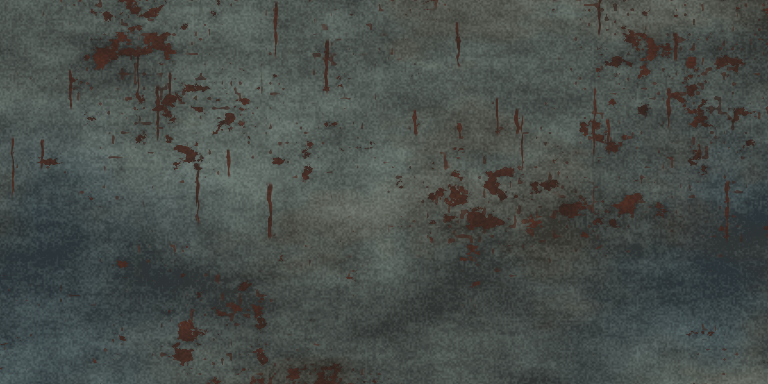
Give the GLSL for this texture, as a WebGL 1 fragment shader.

```glsl
precision highp float;
// Weathered blue-green painted metal with rust flakes, pits and vertical drips.

uniform vec2 u_resolution;

const vec3 PAINT_DARK = vec3(0.190, 0.205, 0.197);
const vec3 PAINT_LIGHT = vec3(0.402, 0.446, 0.422);
const vec3 BLUE_SHIFT = vec3(-0.022, 0.000, 0.024);
const vec3 WARM_SHIFT = vec3(0.016, -0.002, -0.014);
const vec3 RUST_DARK = vec3(0.185, 0.130, 0.112);
const vec3 RUST_LIGHT = vec3(0.325, 0.180, 0.135);
const float BASE_TONE = 0.55;
const float BAND_DEPTH = 0.28;
const float GRAIN_AMOUNT = 0.42;
const float GRAIN_SCALE = 215.0;
const float RUST_THRESHOLD = 0.265;
const float RUST_OPACITY = 0.88;
const int DRIP_COUNT = 28;

float hash(vec2 p) {
  vec3 q = fract(p.xyx * 0.1031);
  q += dot(q, q.yzx + 33.33);
  return fract((q.x + q.y) * q.z);
}

float noise(vec2 p) {
  vec2 cell = floor(p);
  vec2 f = fract(p);
  f = f * f * (3.0 - 2.0 * f);
  float low = mix(hash(cell), hash(cell + vec2(1.0, 0.0)), f.x);
  float high = mix(hash(cell + vec2(0.0, 1.0)), hash(cell + vec2(1.0, 1.0)), f.x);
  return mix(low, high, f.y);
}

// Layered noise centred on zero.
float fbm(vec2 p) {
  float sum = 0.0;
  float weight = 1.0;
  float total = 0.0;
  for (int i = 0; i < 5; i++) {
    sum += weight * (noise(p) - 0.5);
    total += weight;
    weight *= 0.6;
    p = p * 2.03 + vec2(17.3, 9.1);
  }
  return sum / total;
}

// Returns drip coverage in x and the stain around the drips in y.
vec2 drips(vec2 p, float aspect, float pixel) {
  float ragged = noise(p * vec2(150.0, 75.0) + 31.0);
  vec2 result = vec2(0.0);
  for (int i = 0; i < DRIP_COUNT; i++) {
    float id = float(i) + 1.0;
    float x = aspect * hash(vec2(id, 3.0));
    float top = mix(0.52, 1.04, hash(vec2(id, 11.0)));
    float size = hash(vec2(id, 23.0));
    float span = mix(0.04, 0.18, size);
    float along = (top - p.y) / span;
    float inside = smoothstep(-0.04, 0.04, along) * (1.0 - smoothstep(0.85, 1.0, along));
    float wander = 0.004 * (noise(vec2(p.y * 45.0, id * 7.0)) - 0.5);
    float dist = abs(p.x - x - wander);
    float halfWidth = mix(0.002, 0.0055, hash(vec2(id, 41.0)));
    halfWidth *= (1.15 - 0.6 * along) * (0.2 + 1.3 * ragged);
    float body = 1.0 - smoothstep(halfWidth - 0.4 * pixel, halfWidth + 0.6 * pixel, dist);
    result.x = max(result.x, body * inside);
    result.y = max(result.y, inside * exp(-dist * 45.0));
  }
  return result;
}

void main() {
  vec2 p = gl_FragCoord.xy / u_resolution.y;
  float pixel = 1.0 / u_resolution.y;
  float aspect = u_resolution.x / u_resolution.y;
  float side = abs(p.x / aspect - 0.5) * 2.0;

  // Broad clouds, a dark lower band and a paler centre.
  float cloud = fbm(p * vec2(1.7, 3.2) + vec2(4.7, 8.2));
  float mottling = fbm(p * vec2(8.0, 15.0) + 51.0);
  float edge = p.y + 0.35 * cloud - 0.1 * side;
  float band = smoothstep(0.0, 0.16, edge) * (1.0 - smoothstep(0.26, 0.52, edge));
  float centre = (1.0 - smoothstep(0.1, 0.9, side)) * smoothstep(0.25, 0.6, p.y);

  // Fine grain and faint brushed streaks.
  float grain = noise(p * GRAIN_SCALE + 7.0) - 0.5;
  float brushed = noise(p * vec2(7.0, 95.0) + 13.0) - 0.5;
  float runs = noise(p * vec2(75.0, 5.0) + 29.0) - 0.5;
  float tone = BASE_TONE + 0.95 * cloud + 0.8 * mottling + GRAIN_AMOUNT * grain;
  tone += 0.09 * brushed + 0.08 * runs + 0.11 * centre - BAND_DEPTH * band;

  // Rust gathers in clusters, mostly in the upper part.
  vec2 drip = drips(p, aspect, pixel);
  float cluster = fbm(p * vec2(3.2, 4.6) + vec2(23.0, 61.0));
  cluster += 0.05 * smoothstep(0.4, 0.9, p.y) - 0.02;
  float flake = fbm(p * vec2(25.0, 31.0) + 83.0);
  float score = flake + cluster + 0.09 * drip.y;
  float flakes = smoothstep(RUST_THRESHOLD - 0.02, RUST_THRESHOLD + 0.025, score);
  float pit = noise(p * vec2(88.0, 78.0) + 97.0) + 0.7 * cluster + 0.12 * drip.y;
  float pits = 0.75 * smoothstep(0.89, 0.97, pit);
  float rust = max(max(flakes, pits), drip.x);
  tone -= 0.16 * smoothstep(0.10, RUST_THRESHOLD, score);

  // Paint with cool sides and warm stains.
  vec3 color = mix(PAINT_DARK, PAINT_LIGHT, clamp(tone, 0.0, 1.12));
  float cool = smoothstep(0.25, 0.9, side) * (1.0 - smoothstep(0.45, 0.8, p.y));
  color += BLUE_SHIFT * cool * smoothstep(-0.12, 0.12, fbm(p * 2.1 + 71.0));
  color += WARM_SHIFT * smoothstep(0.02, 0.2, fbm(p * vec2(2.6, 5.0) + 37.0));

  float rustTone = noise(p * 19.0 + 5.0) * 0.75 + 0.45 * grain + 0.12;
  vec3 rustColor = mix(RUST_DARK, RUST_LIGHT, clamp(rustTone, 0.0, 1.0));
  gl_FragColor = vec4(mix(color, rustColor, RUST_OPACITY * rust), 1.0);
}
```
